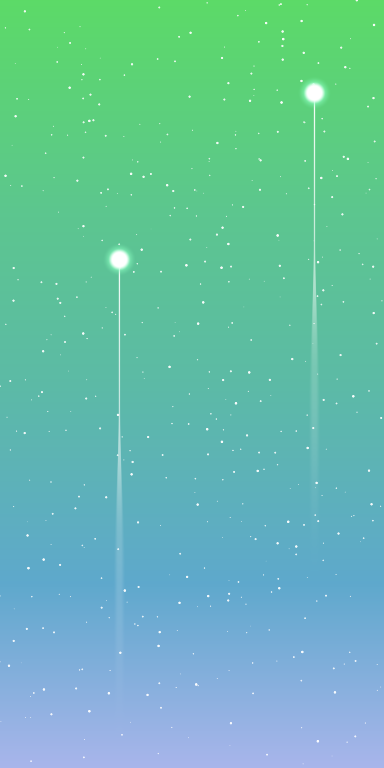
A WebGL 1 fragment shader for this background:

```glsl
precision highp float;
// Two rising lights with fading trails over a green-to-lavender sky of small stars.
// The sky is a blend of colour stops, the stars are jittered grids of dots,
// and each light is a soft disc with a halo and a trail that widens downward.

uniform vec2 u_resolution;

const vec3 GREEN    = vec3(0.36, 0.855, 0.405);
const vec3 JADE     = vec3(0.36, 0.775, 0.56);
const vec3 TEAL     = vec3(0.36, 0.73, 0.65);
const vec3 BLUE     = vec3(0.37, 0.66, 0.80);
const vec3 LAVENDER = vec3(0.66, 0.71, 0.92);
const vec3 HALO     = vec3(0.55, 1.0, 0.76);
const vec3 WHITE    = vec3(1.0);

float hash(vec2 p, float seed) {
  vec3 q = fract(vec3(p.xyx + seed * 7.31) * vec3(0.1031, 0.1030, 0.0973));
  q += dot(q, q.yzx + 33.33);
  return fract((q.x + q.y) * q.z);
}

float ramp(float from, float to, float x) {
  return clamp((x - from) / (to - from), 0.0, 1.0);
}

// Vertical gradient; depth runs from 0 at the top to 1 at the bottom
vec3 sky(float depth) {
  vec3 color = mix(GREEN, JADE, ramp(0.0, 0.28, depth));
  color = mix(color, TEAL, ramp(0.28, 0.5, depth));
  color = mix(color, BLUE, ramp(0.5, 0.76, depth));
  return mix(color, LAVENDER, ramp(0.76, 1.0, depth));
}

// One jittered dot in some cells of a grid; dots stay inside their cells
float starLayer(vec2 p, float cells, float density, float seed, float pixel) {
  vec2 cell = floor(p * cells);
  vec2 jitter = vec2(hash(cell, seed), hash(cell, seed + 1.0));
  vec2 center = (cell + mix(vec2(0.1), vec2(0.9), jitter)) / cells;
  float size = hash(cell, seed + 2.0);
  float radius = mix(0.0009, 0.0034, size);
  float chance = density * mix(0.55, 1.0, smoothstep(0.1, 0.8, center.y));
  float present = step(hash(cell, seed + 3.0), chance);
  float dotMask = 1.0 - smoothstep(-0.5, 0.5, (length(p - center) - radius) / pixel);
  return present * dotMask * mix(0.6, 0.95, size);
}

// Thin bright line below the head that spreads and fades with distance
float trail(vec2 offset, float pixel) {
  float along = -offset.y / 1.27;
  float spread = smoothstep(0.3, 0.65, along);
  float halfWidth = mix(0.0026, 0.013, spread);
  float soft = max(pixel, halfWidth * mix(0.3, 0.8, spread));
  float across = 1.0 - smoothstep(halfWidth - soft, halfWidth + 0.3 * soft, abs(offset.x));
  float fade = mix(0.95, 0.62, ramp(0.0, 0.32, along));
  fade = mix(fade, 0.17, smoothstep(0.3, 0.58, along));
  fade *= 1.0 - smoothstep(0.55, 1.0, along);
  return across * fade * step(0.0, along);
}

// Trail, halo and bright core of one light
vec3 addLight(vec3 color, vec2 p, vec2 head, float pixel) {
  vec2 offset = p - head;
  float dist = length(offset);
  color = mix(color, WHITE, trail(offset, pixel));
  float halo = 1.0 - smoothstep(0.016, 0.044, dist);
  color = mix(color, HALO, 0.85 * halo);
  return mix(color, WHITE, 1.0 - smoothstep(0.017, 0.030, dist));
}

void main() {
  // The canvas spans 1 wide by 2 high
  vec2 p = (gl_FragCoord.xy - 0.5 * u_resolution) * 2.0 / u_resolution.y + vec2(0.5, 1.0);
  float pixel = 2.0 / u_resolution.y;

  vec3 color = sky(1.0 - 0.5 * p.y);

  float stars = starLayer(p, 21.0, 0.38, 3.0, pixel);
  stars = max(stars, starLayer(p + 0.37, 13.0, 0.55, 11.0, pixel));
  color = mix(color, WHITE, stars);

  color = addLight(color, p, vec2(0.311, 1.324), pixel);
  color = addLight(color, p, vec2(0.819, 1.758), pixel);

  gl_FragColor = vec4(color, 1.0);
}
```
